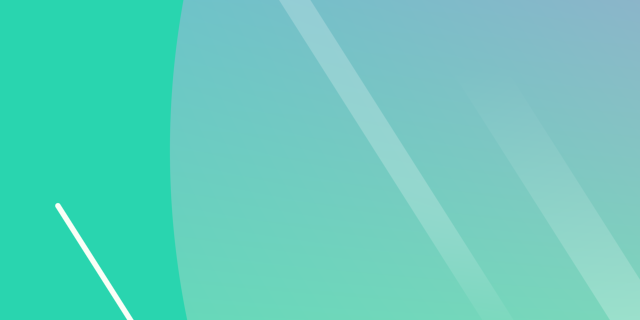
Write a Shadertoy shader that draws this background.

```glsl
// Flat mint backdrop with a huge pastel disc entering from the right.
// The disc is a four-corner gradient crossed by two fading diagonal beams;
// a short round-capped white stroke runs parallel to them at lower left.

const float SLANT = 0.635; // horizontal run per unit of descent

const vec3 MINT         = vec3(0.160, 0.835, 0.685);
const vec3 TOP_LEFT     = vec3(0.390, 0.785, 0.785);
const vec3 TOP_RIGHT    = vec3(0.545, 0.710, 0.790);
const vec3 BOTTOM_LEFT  = vec3(0.370, 0.850, 0.725);
const vec3 BOTTOM_RIGHT = vec3(0.485, 0.840, 0.735);
const vec3 STROKE       = vec3(0.980, 1.000, 0.970);

// Antialiased coverage of a signed distance (negative inside).
float fill(float dist, float pixel) {
    return 1.0 - smoothstep(-0.75 * pixel, 0.75 * pixel, dist);
}

float circleDistance(vec2 p, vec2 center, float radius) {
    return length(p - center) - radius;
}

float capsuleDistance(vec2 p, vec2 a, vec2 b, float radius) {
    vec2 pa = p - a, ba = b - a;
    float along = clamp(dot(pa, ba) / dot(ba, ba), 0.0, 1.0);
    return length(pa - ba * along) - radius;
}

// Distance to a slanted band, given its two crossings of the top edge.
float bandDistance(vec2 p, float left, float right) {
    float crossing = p.x - SLANT * (1.0 - p.y);
    float halfWidth = 0.5 * (right - left);
    float offset = abs(crossing - 0.5 * (left + right)) - halfWidth;
    return offset / length(vec2(1.0, SLANT));
}

vec3 discGradient(vec2 uv) {
    vec3 bottom = mix(BOTTOM_LEFT, BOTTOM_RIGHT, uv.x);
    vec3 top = mix(TOP_LEFT, TOP_RIGHT, uv.x);
    return mix(bottom, top, uv.y);
}

void mainImage(out vec4 fragColor, in vec2 fragCoord) {
    // Canvas height is one unit.
    float pixel = 1.0 / iResolution.y;
    vec2 p = fragCoord * pixel;
    vec2 uv = fragCoord / iResolution.xy;

    // Disc with its beams: one fades downward, the other upward.
    vec3 disc = discGradient(uv);
    float upperBeam = fill(bandDistance(p, 0.872, 0.970), pixel);
    float lowerBeam = fill(bandDistance(p, 1.271, 1.445), pixel);
    float upperFade = 0.22 * smoothstep(-0.20, 0.45, p.y);
    float lowerFade = 0.24 * clamp((0.78 - p.y) / 0.78, 0.0, 1.0);
    disc = mix(disc, vec3(1.0), upperBeam * upperFade);
    disc = mix(disc, vec3(1.0), lowerBeam * lowerFade);

    // Backdrop, disc, then the accent stroke.
    float discMask = fill(circleDistance(p, vec2(3.161, 0.53), 2.63), pixel);
    vec3 color = mix(MINT, disc, discMask);

    vec2 strokeTop = vec2(0.181, 0.357);
    vec2 strokeEnd = strokeTop + 0.5 * vec2(SLANT, -1.0);
    float stroke = capsuleDistance(p, strokeTop, strokeEnd, 0.0085);
    color = mix(color, STROKE, fill(stroke, pixel));

    fragColor = vec4(color, 1.0);
}
```
